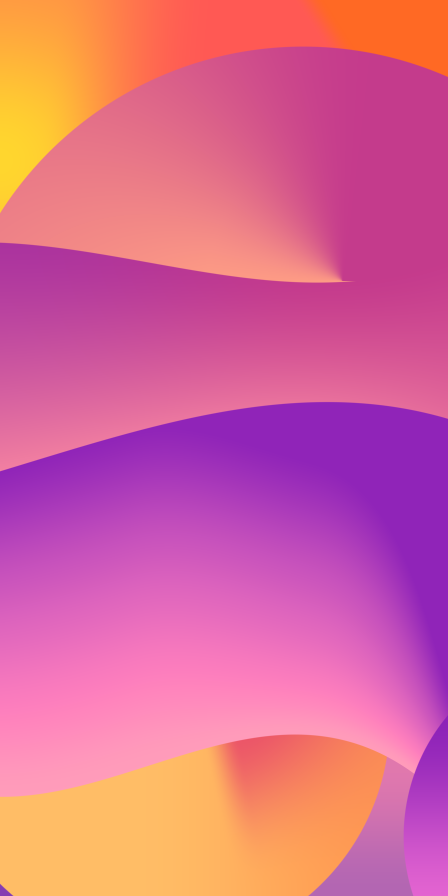
Give the GLSL for this background, as a WebGL 1 fragment shader.

```glsl
precision highp float;
// Overlapping folded waves and discs in warm and violet gradients.
// Cubic curves and circles cut the layers, painted from back to front;
// each layer is shaded by its depth below an edge or its angle at a fold.

uniform vec2 u_resolution;

// Lengths are in canvas widths, y runs downwards from the top (0 to 2).
// Curves: y = c.x + c.y x + c.z x^2 + c.w x^3
const vec4 RIBBON_EDGE = vec4(0.5417, 0.0414, 0.4161, -0.4193);
const vec4 WAVE_TOP = vec4(1.0521, -0.3034, -0.0391, 0.2253);
const vec4 WAVE_BOTTOM = vec4(1.7786, 0.0102, -0.9911, 0.9948);

// Discs: centre x, centre y, radius
const vec3 BIG_DISC = vec3(0.677, 0.906, 0.802);
const vec3 ORANGE_DISC = vec3(0.359, 1.609, 0.511);
const vec3 SIDE_DISC = vec3(1.320, 1.867, 0.419);

const vec2 RIBBON_TIP = vec2(0.765, 0.628);
const vec2 SUN_CENTRE = vec2(0.0, 0.36);
const float SUN_RADIUS = 0.30;
const float RED_FOLD_X = 0.475;

const vec3 YELLOW = vec3(1.00, 0.84, 0.18);
const vec3 ORANGE = vec3(1.00, 0.54, 0.28);
const vec3 CORAL = vec3(1.00, 0.35, 0.33);
const vec3 DEEP_ORANGE = vec3(1.00, 0.41, 0.14);
const vec3 PEACH = vec3(1.00, 0.62, 0.52);
const vec3 MAGENTA = vec3(0.77, 0.23, 0.55);
const vec3 PLUM = vec3(0.67, 0.20, 0.62);
const vec3 ROSE = vec3(0.95, 0.50, 0.63);
const vec3 VIOLET = vec3(0.55, 0.13, 0.72);
const vec3 ORCHID = vec3(0.84, 0.37, 0.74);
const vec3 PINK = vec3(1.00, 0.50, 0.74);
const vec3 PALE_PINK = vec3(1.00, 0.61, 0.73);
const vec3 AMBER = vec3(1.00, 0.74, 0.40);
const vec3 RED = vec3(0.92, 0.32, 0.41);
const vec3 MAUVE = vec3(0.70, 0.40, 0.70);
const vec3 DUSTY_PINK = vec3(0.88, 0.47, 0.68);
const vec3 CORNER_VIOLET = vec3(0.52, 0.24, 0.70);
const vec3 BRIGHT_ORCHID = vec3(0.90, 0.40, 0.82);

float cubic(vec4 c, float x) {
  return c.x + x * (c.y + x * (c.z + x * c.w));
}

float disc(vec2 p, vec3 d) {
  return length(p - d.xy) - d.z;
}

// Coverage of a signed distance, negative inside
float cover(float d) {
  float pixel = 2.0 / u_resolution.y;
  return 1.0 - smoothstep(-0.75 * pixel, 0.75 * pixel, d);
}

vec3 skyColor(vec2 p) {
  vec2 sun = (p - SUN_CENTRE) / SUN_RADIUS;
  vec3 c = mix(ORANGE, YELLOW, exp(-dot(sun, sun)));
  c = mix(c, CORAL, smoothstep(0.12, 0.48, p.x + 0.1 * p.y));
  float seam = p.x - 0.69 - 0.65 * p.y;
  return mix(c, DEEP_ORANGE, smoothstep(-0.035, 0.035, seam));
}

// Peach light sweeping around the tip of the ribbon
vec3 bigDiscColor(vec2 p) {
  vec2 d = RIBBON_TIP - p;
  float angle = atan(d.y, d.x);
  float light = 1.0 - smoothstep(-0.2, 1.75, angle);
  return mix(MAGENTA, PEACH, light * clamp(1.15 - 0.5 * length(d), 0.0, 1.0));
}

vec3 ribbonColor(float x, float depth) {
  vec3 top = mix(PLUM, MAGENTA, smoothstep(0.0, 0.75, x));
  return mix(top, ROSE, pow(depth, 1.3) * (1.0 - 0.3 * x));
}

// Vertical ramp held back by violet shade on the right
vec3 waveColor(float x, float depth) {
  float shade = 0.15 * smoothstep(0.3, 0.7, x) + 0.6 * pow(x, 8.0);
  float t = clamp(depth - shade * (1.0 - pow(depth, 8.0)), 0.0, 1.0);
  vec3 c = mix(VIOLET, ORCHID, smoothstep(-0.15, 0.5, t) * 1.1 - 0.1);
  c = mix(c, PINK, smoothstep(0.35, 0.8, t));
  return mix(c, PALE_PINK, smoothstep(0.7, 1.0, t));
}

vec3 orangeDiscColor(vec2 p, float below) {
  float fold = smoothstep(-0.02, 0.06, p.x - RED_FOLD_X - 0.2 * below);
  float fade = 1.0 - smoothstep(-0.05, 0.34, below);
  float rightFade = 1.0 - 0.8 * smoothstep(0.55, 0.9, p.x + 0.4 * below);
  vec3 base = mix(AMBER, ORANGE, 0.65 * smoothstep(0.3, 0.85, p.x));
  return mix(base, RED, fold * fade * rightFade);
}

void main() {
  vec2 uv = gl_FragCoord.xy / u_resolution;
  vec2 p = vec2(uv.x, 2.0 - 2.0 * uv.y);
  float ribbonY = cubic(RIBBON_EDGE, p.x);
  float topY = cubic(WAVE_TOP, p.x);
  float bottomY = cubic(WAVE_BOTTOM, p.x);
  float ribbonDepth = clamp((p.y - ribbonY) / (topY - ribbonY), 0.0, 1.0);
  float waveDepth = clamp((p.y - topY) / (bottomY - topY), 0.0, 1.0);

  // Upper half
  vec3 color = mix(skyColor(p), bigDiscColor(p), cover(disc(p, BIG_DISC)));
  color = mix(color, ribbonColor(p.x, ribbonDepth), cover(ribbonY - p.y));
  color = mix(color, waveColor(p.x, waveDepth), cover(topY - p.y));

  // Ground below the wave
  vec3 ground = mix(DUSTY_PINK, MAUVE, smoothstep(1.70, 2.0, p.y));
  ground = mix(CORNER_VIOLET, ground, smoothstep(0.1, 0.6, p.x));
  vec3 orange = orangeDiscColor(p, p.y - bottomY);
  ground = mix(ground, orange, cover(disc(p, ORANGE_DISC)));
  color = mix(color, ground, cover(bottomY - p.y));

  // Disc at the lower right
  vec3 side = mix(VIOLET, BRIGHT_ORCHID, smoothstep(1.58, 2.05, p.y));
  color = mix(color, side, cover(disc(p, SIDE_DISC)));
  gl_FragColor = vec4(color, 1.0);
}
```
